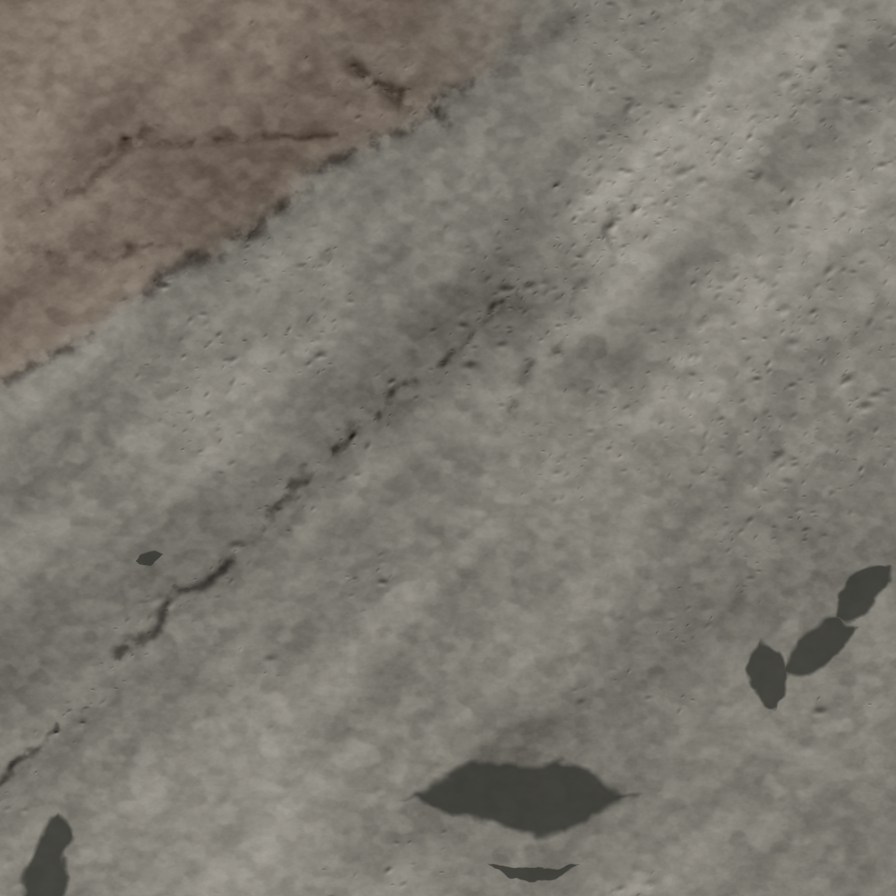
This texture is drawn by a Shadertoy shader. Its source:

```glsl
// Eroded grey slope seen from above: flow streaks, rubble-filled gullies,
// a brown cracked shelf at the upper left and a few dark hollows.
// Smoothed cellular noise shapes the ground; jittered cells scatter stones.

#define GREY vec3(0.502, 0.490, 0.459)
#define BROWN vec3(0.492, 0.446, 0.402)
#define HOLLOW vec3(0.255, 0.255, 0.232)
#define FLOW_ANGLE 0.76
#define STREAK_CONTRAST 0.25
#define GRAIN_CONTRAST 0.15
#define STONE_SHADOW 0.17
#define STONE_LIGHT 0.09
#define HOLLOW_COUNT 7

vec2 hash2(vec2 p) {
    return fract(sin(vec2(dot(p, vec2(127.1, 311.7)), dot(p, vec2(269.5, 183.3)))) * 43758.5);
}

mat2 rotation(float a) {
    float c = cos(a), s = sin(a);
    return mat2(c, -s, s, c);
}

// Random cell values blended by distance to the cell points, 0 to 1
float softCells(vec2 p) {
    vec2 cell = floor(p), f = fract(p);
    float sum = 0.0, total = 0.0;
    for (int y = -1; y <= 1; y++)
    for (int x = -1; x <= 1; x++) {
        vec2 o = vec2(x, y);
        vec2 d = o + hash2(cell + o) - f;
        float weight = exp(-5.0 * dot(d, d));
        sum += weight * hash2(cell + o + 37.0).x;
        total += weight;
    }
    return sum / total;
}

float layered(vec2 p) {
    float sum = 0.0, amp = 0.53;
    for (int i = 0; i < 4; i++) {
        sum += amp * softCells(p);
        p = rotation(0.4) * p * 2.03 + 11.3;
        amp *= 0.5;
    }
    return sum;
}

// Stones with a shaded upper side and a lit lower side: x = shadow, y = light
vec2 stones(vec2 p, float density) {
    vec2 cell = floor(p), f = fract(p), shade = vec2(0.0);
    for (int y = -1; y <= 1; y++)
    for (int x = -1; x <= 1; x++) {
        vec2 o = vec2(x, y), id = cell + o;
        vec2 kind = hash2(id + 71.0), look = hash2(id + 19.0);
        float radius = mix(0.17, 0.42, look.x * look.x);
        vec2 q = rotation(look.y * 1.1 - 0.1) * (f - o - hash2(id));
        q *= vec2(0.85, 1.7) / radius;
        float present = smoothstep(0.0, 0.15, density - kind.x) * mix(0.4, 1.0, kind.y);
        vec2 lit = q + vec2(0.2, 1.3);
        shade += present * vec2(exp(-1.5 * dot(q, q)), exp(-2.0 * dot(lit, lit)));
    }
    return shade;
}

float band(float d, float width) {
    return exp(-d * d / (width * width));
}

float segment(vec2 p, vec2 a, vec2 b) {
    vec2 ab = b - a;
    return length(p - a - ab * clamp(dot(p - a, ab) / dot(ab, ab), 0.0, 1.0));
}

// Pointed lens shapes: centre and half size, each with its own tilt
float hollows(vec2 p) {
    vec4 lens[HOLLOW_COUNT] = vec4[](
        vec4(0.58, 0.11, 0.125, 0.038), vec4(0.055, 0.03, 0.065, 0.026),
        vec4(0.91, 0.275, 0.050, 0.026), vec4(0.957, 0.333, 0.045, 0.019),
        vec4(0.853, 0.25, 0.042, 0.018), vec4(0.17, 0.38, 0.014, 0.010),
        vec4(0.60, 0.03, 0.048, 0.008));
    float tilt[HOLLOW_COUNT] = float[](0.0, 1.5, 0.5, 0.75, 1.9, 0.2, 0.0);
    float cover = 0.0;
    for (int i = 0; i < HOLLOW_COUNT; i++) {
        vec2 q = rotation(tilt[i]) * (p - lens[i].xy) / lens[i].zw;
        cover = max(cover, smoothstep(0.16, -0.16, abs(q.y) + q.x * q.x - 1.0));
    }
    return cover;
}

void mainImage(out vec4 fragColor, in vec2 fragCoord) {
    vec2 uv = fragCoord / iResolution.xy;
    vec2 along = rotation(FLOW_ANGLE) * uv;
    vec2 ragged = vec2(layered(uv * 19.0), layered(uv * 19.0 + 50.0)) - 0.5;
    vec2 p = uv + 0.035 * ragged;
    float patches = layered(uv * 7.0 + 5.0);
    float fine = layered(uv * 38.0 + 23.0);

    // Shelf edge, main gully with its fork, and the smooth pale chute
    float edge = p.y - 0.57 - 0.65 * p.x;
    float shelf = smoothstep(-0.015, 0.025, edge) * smoothstep(0.62, 0.40, p.x + 0.3 * (patches - 0.5));
    float gully = p.y - 0.12 - 1.1 * p.x + 0.25 * p.x * p.x;
    float fork = segment(p, vec2(0.57, 0.53), vec2(0.68, 0.76));
    float chute = band(segment(p, vec2(0.30, 0.10), vec2(0.72, 0.70)), 0.035);
    float rubble = band(length((p - vec2(0.59, 0.67)) * vec2(1.0, 0.8)), 0.085);

    // Broad streaks along the slope and blurred grain
    float tone = STREAK_CONTRAST * (layered(along * vec2(3.0, 12.0) + 3.0) - 0.5);
    tone += GRAIN_CONTRAST * (layered(uv * vec2(65.0, 85.0)) - 0.5);
    tone += 0.10 * (patches - 0.5) + 0.035 * chute;
    tone += 0.025 * band(edge + 0.06, 0.055) - 0.035 * rubble;

    // Dark broken seams
    float seam = band(gully, 0.008) * smoothstep(0.9, 0.3, uv.x) + 0.5 * band(fork, 0.008);
    seam += band(edge, 0.011) * smoothstep(0.75, 0.45, uv.x);
    seam += 0.7 * band(segment(p, vec2(0.0, 0.72), vec2(0.20, 0.725)), 0.006);
    seam += 0.7 * band(segment(p, vec2(0.14, 0.845), vec2(0.40, 0.85)), 0.006);
    seam += 0.6 * band(segment(p, vec2(0.05, 0.77), vec2(0.20, 0.89)), 0.008);
    seam += band(segment(p, vec2(0.40, 0.92), vec2(0.50, 0.87)), 0.013);
    tone -= 0.20 * seam * smoothstep(0.35, 0.68, fine);

    // Stones gather in the gullies and in loose patches
    float density = 0.04 + 0.5 * smoothstep(0.48, 0.72, patches) * (1.0 - 0.7 * shelf);
    density += 0.45 * band(gully, 0.035) + 0.35 * band(fork, 0.02) + 0.4 * rubble;
    density = density * (1.0 - 0.75 * chute) + 0.4 * band(length(p - vec2(0.43, 0.90)), 0.05);
    vec2 shade = stones(uv * 43.0, density * 0.5) + 0.65 * stones(uv * 82.0 + 9.0, density * 0.9);
    tone += dot(min(shade, 1.2), vec2(-STONE_SHADOW, STONE_LIGHT));

    vec3 color = mix(GREY, BROWN, shelf) + tone * vec3(1.0, 0.99, 0.95);
    color = mix(color, HOLLOW + 0.15 * tone, hollows(p) * 0.95);
    fragColor = vec4(clamp(color, 0.0, 1.0), 1.0);
}
```
